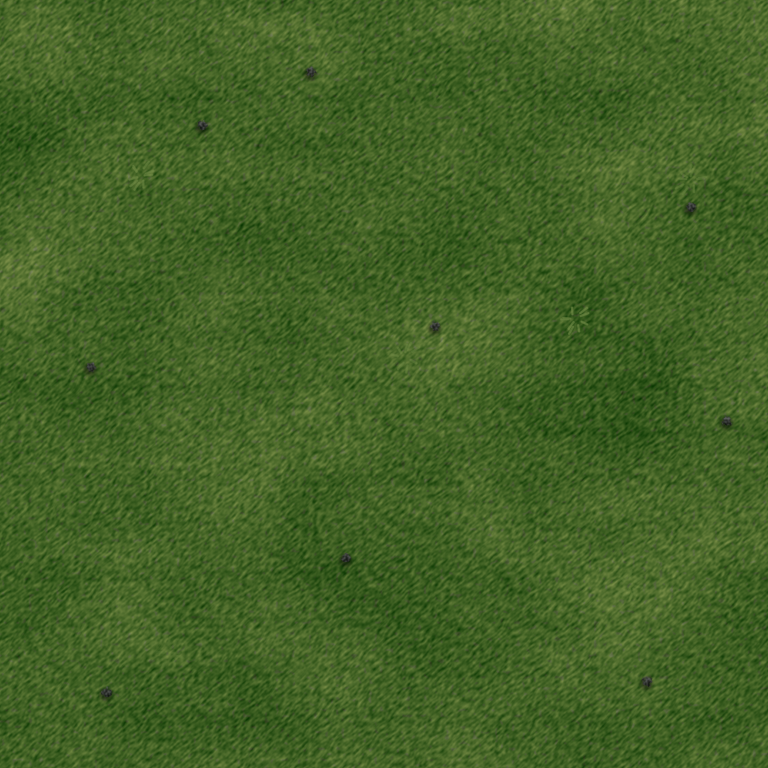
Reproduce this texture procedurally as a Shadertoy shader.

```glsl
// Mown grass seen from above: short leaning blades from sheared gradient noise,
// partly repeating as a 16 by 16 turf tile, under soft patches of fbm shade,
// with a few pale tufts and small dark stones scattered on a jittered grid.

vec2 hash2(vec2 cell) {
    uvec2 q = uvec2(ivec2(cell)) * uvec2(1597334673u, 3812015801u);
    uint n = (q.x ^ q.y) * 1597334673u;
    n = (n ^ (n >> 15)) * 2246822519u;
    n ^= n >> 13;
    return vec2(n & 0xffffu, n >> 16) / 65535.0;
}

float cornerSlope(vec2 cell, vec2 offset, vec2 period) {
    float angle = 6.2832 * hash2(mod(cell, period)).x;
    return dot(vec2(cos(angle), sin(angle)), offset);
}

// Gradient noise that wraps after the given number of cells
float tiledNoise(vec2 p, vec2 period) {
    vec2 i = floor(p), f = p - i;
    vec2 u = f * f * f * (f * (f * 6.0 - 15.0) + 10.0);
    vec2 e = vec2(1, 0);
    return mix(mix(cornerSlope(i, f, period),
                   cornerSlope(i + e.xy, f - e.xy, period), u.x),
               mix(cornerSlope(i + e.yx, f - e.yx, period),
                   cornerSlope(i + e.xx, f - e.xx, period), u.x), u.y);
}

float noise(vec2 p) {
    return tiledNoise(p, vec2(4096));
}

float fbm(vec2 p) {
    float sum = 0.0, amp = 1.0;
    for (int i = 0; i < 5; i++) {
        sum += amp * noise(p);
        p = mat2(1.6, 1.2, -1.2, 1.6) * p + 17.3;
        amp *= 0.6;
    }
    return sum;
}

float segment(vec2 p, vec2 a, vec2 b) {
    vec2 ab = b - a;
    return length(p - a - ab * clamp(dot(p - a, ab) / dot(ab, ab), 0.0, 1.0));
}

// Loose star of short curved sprigs around the origin
float tuft(vec2 p, float seed) {
    float ink = 0.0;
    for (int i = 0; i < 9; i++) {
        vec2 h = hash2(vec2(float(i), seed));
        float angle = 0.7 * float(i) + h.x;
        vec2 dir = vec2(cos(angle), sin(angle));
        vec2 root = dir * (0.004 + 0.008 * h.y);
        vec2 tip = root + 0.009 * vec2(dir.x + 0.4 * dir.y, dir.y);
        ink = max(ink, 1.0 - smoothstep(0.0004, 0.0025, segment(p, root, tip)));
    }
    return ink;
}

void mainImage(out vec4 fragColor, in vec2 fragCoord) {
    vec2 uv = fragCoord / iResolution.y;

    // Leaning blades: a repeating turf tile and a free layer over it
    vec2 tile = uv * 16.0;
    float blades = tiledNoise(vec2(11.0 * (tile.x - tile.y), 8.0 * tile.y), vec2(11, 8));
    float bend = 1.2 * noise(uv * 40.0 + 9.0);
    float strands = noise(vec2(190.0 * uv.x - 125.0 * uv.y + bend, 120.0 * uv.y) + 300.0);
    float grain = noise(uv * 230.0 + 71.0);

    // Soft light and dark patches, and broken pale growth inside the light ones
    float patches = fbm(uv * vec2(4.5, 5.5) + 31.0);
    float growth = smoothstep(0.1, 0.6, patches) * smoothstep(-0.1, 0.4, noise(uv * 55.0 + 5.0));
    float seam = 0.5 + 0.5 * cos(6.2832 * tile.y);

    float shade = 2.0 * blades + 2.0 * strands + 1.0 * grain
                + 1.3 * patches + 0.6 * growth - 0.15 * seam;
    vec3 color = vec3(0.268, 0.392, 0.148) + shade * vec3(0.073, 0.056, 0.045);

    // Dry, greyish flecks
    float dry = smoothstep(0.22, 0.5, noise(uv * 140.0 + 500.0));
    color = mix(color, vec3(0.31, 0.35, 0.23) + 0.06 * shade, 0.65 * dry);

    // One stone and one tuft per cell of a three by three grid
    for (int i = 0; i < 9; i++) {
        vec2 cell = vec2(i % 3, i / 3);
        vec2 h = hash2(cell + 40.0);

        vec2 p = uv - (cell + 0.2 + 0.6 * hash2(cell + 80.0)) / 3.0;
        float strength = mix(0.12, 0.65, h.x * h.x);
        color = mix(color, vec3(0.45, 0.55, 0.28), strength * tuft(p, float(i) + 60.0));

        vec2 q = uv - (cell + 0.15 + 0.7 * h) / 3.0;
        float edge = length(q) + 0.004 * noise(uv * 260.0);
        float shadow = 1.0 - smoothstep(0.004, 0.012, length(q + vec2(0.001, 0.003)));
        float stone = 1.0 - smoothstep(0.004, 0.0075, edge);
        vec3 stoneColor = vec3(0.21, 0.21, 0.22) + 0.22 * noise(uv * 300.0 + 20.0) + 12.0 * q.y;
        color = mix(color * (1.0 - 0.4 * shadow), stoneColor, 0.85 * stone);
    }

    fragColor = vec4(clamp(color, 0.0, 1.0), 1.0);
}
```
